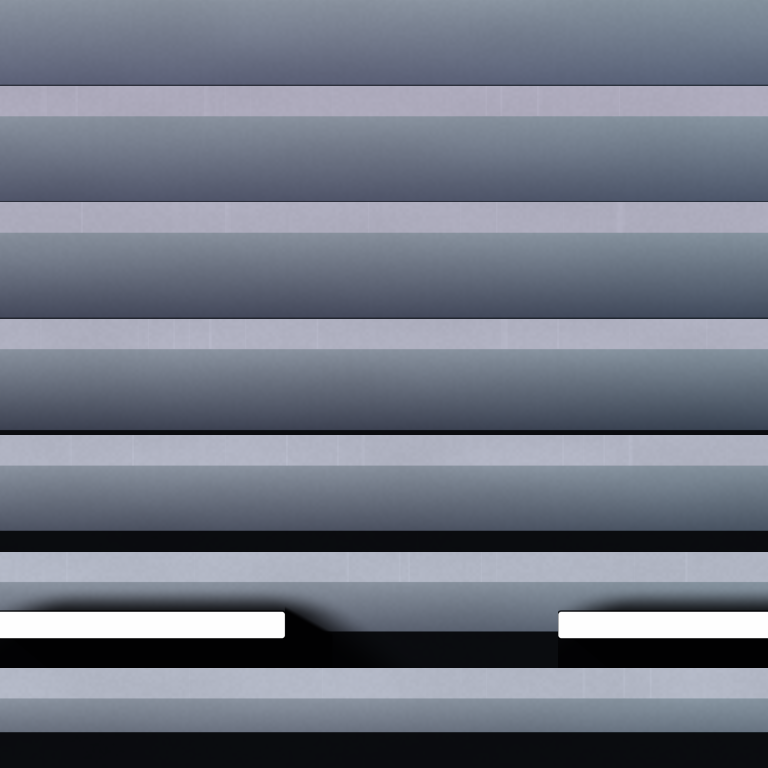
A Shadertoy shader for this texture:

```glsl
// Horizontal metal louvre slats with deepening shadows and two glowing light bars.

const float SLAT_PITCH = 0.1516;   // height of one slat
const float FIRST_LIP = 0.112;     // depth of the first full lip, from the top
const float LIP_SHARE = 0.26;      // lit lip, as part of a slat
const float BAR_SLAT = 5.0;        // slat that carries the light bars
const float BAR_PITCH = 0.730;
const vec2 BAR_HALF = vec2(0.187, 0.0172);
const float BAR_DEPTH = 0.8138;

const vec3 LIP_WARM = vec3(0.675, 0.665, 0.735);
const vec3 LIP_COOL = vec3(0.695, 0.715, 0.770);
const vec3 FACE_TOP = vec3(0.535, 0.570, 0.620);
const vec3 FACE_LOW = vec3(0.350, 0.370, 0.460);
const vec3 FACE_DEEP = vec3(0.215, 0.235, 0.300);
const vec3 SHADE = vec3(0.038, 0.045, 0.058);
const vec3 BLACK = vec3(0.004, 0.004, 0.008);
const vec3 GLOW = vec3(0.995);

float hash(vec2 p) {
    return fract(sin(dot(p, vec2(127.1, 311.7))) * 43758.5453);
}

float noise(vec2 p) {
    vec2 i = floor(p), f = fract(p);
    f = f * f * (3.0 - 2.0 * f);
    return mix(mix(hash(i), hash(i + vec2(1, 0)), f.x),
               mix(hash(i + vec2(0, 1)), hash(i + vec2(1, 1)), f.x), f.y);
}

// Smooth step from 0 to 1 where x passes edge
float past(float edge, float x, float blur) {
    return smoothstep(edge - blur, edge + blur, x);
}

float roundedBox(vec2 p, vec2 halfSize, float radius) {
    vec2 q = abs(p) - halfSize + radius;
    return length(max(q, 0.0)) + min(max(q.x, q.y), 0.0) - radius;
}

// One slat: bright lip, graded face, hard shadow cast from the slat below
vec3 slatColor(float index, float f, float px) {
    float blur = px / SLAT_PITCH;
    float t = clamp((f - LIP_SHARE) / (1.0 - LIP_SHARE), 0.0, 1.0);
    vec3 low = mix(FACE_LOW, FACE_DEEP, min(index / 3.0, 1.0));
    vec3 face = mix(FACE_TOP, low, t);
    vec3 lip = mix(LIP_WARM, LIP_COOL, clamp((index - 1.0) / 4.0, 0.0, 1.0));

    float shadow = max(0.045 + 0.135 * (index - 3.0), 0.0);
    vec3 col = mix(face, SHADE, past(1.0 - shadow, f, blur) * step(0.001, shadow));
    col = mix(col, SHADE, 0.55 * past(0.988, f, blur));   // seam under the face
    return mix(lip, col, past(LIP_SHARE, f, blur));
}

// Soft shade above a bar; u runs along the bar, depth runs downwards
float softShade(float u, float depth) {
    float slant = (depth - 0.785) * 1.3;
    float start = smoothstep(0.0, 0.10, u + slant);
    float end = 1.0 - smoothstep(0.35, 0.45, u - slant);
    return smoothstep(0.764, 0.803, depth) * start * end;
}

// Hard black shadow below a bar and past its right end
float hardShade(float u, float depth, float px) {
    float start = past(0.018 + 1.2 * (depth - 0.831), u, 2.0 * px);
    float end = 1.0 - past(0.436, u, px);
    float top = past(0.792 + 0.55 * max(u - 0.374, 0.0), depth, 0.004);
    float under = max(past(0.826, depth, px), past(0.374, u, px));
    return start * end * top * under;
}

void mainImage(out vec4 fragColor, in vec2 fragCoord) {
    vec2 uv = fragCoord / iResolution.xy;
    float px = 0.75 / iResolution.y;
    float depth = 1.0 - uv.y;

    // Stack of slats
    float s = (depth - FIRST_LIP) / SLAT_PITCH + 1.0;
    float index = floor(s), f = fract(s);
    vec3 col = slatColor(index, f, px);

    // Faint mottling, fine grain and upright scuffs on the lips
    float mottle = noise(uv * vec2(9.0, 22.0) + index * 7.3) - 0.5;
    float grain = noise(uv * 230.0) - 0.5;
    float scuff = smoothstep(0.90, 1.0, noise(vec2(uv.x * 150.0, index * 5.0)));
    float onLip = 1.0 - step(LIP_SHARE, f);
    col *= 1.0 + 0.035 * mottle + 0.025 * grain + 0.03 * scuff * onLip;
    col += vec3(-0.012, 0.006, 0.004) * smoothstep(0.4, 1.0, uv.x) * (1.0 - onLip) * step(0.1, col.r);

    // Light bars and their shadows
    float u = mod(uv.x + 0.003, BAR_PITCH);
    float onFace = (1.0 - onLip) * (1.0 - step(0.5, abs(index - BAR_SLAT)));
    col = mix(col, BLACK, 0.88 * onFace * softShade(u, depth));
    col = mix(col, BLACK, onFace * hardShade(u, depth, px));
    float bar = roundedBox(vec2(u - BAR_HALF.x, depth - BAR_DEPTH), BAR_HALF, 0.004);
    col = mix(col, BLACK, 0.8 * onFace * (1.0 - past(0.002, bar, px)));
    col = mix(col, GLOW, 1.0 - past(0.0, bar, px));

    fragColor = vec4(col, 1.0);
}
```
